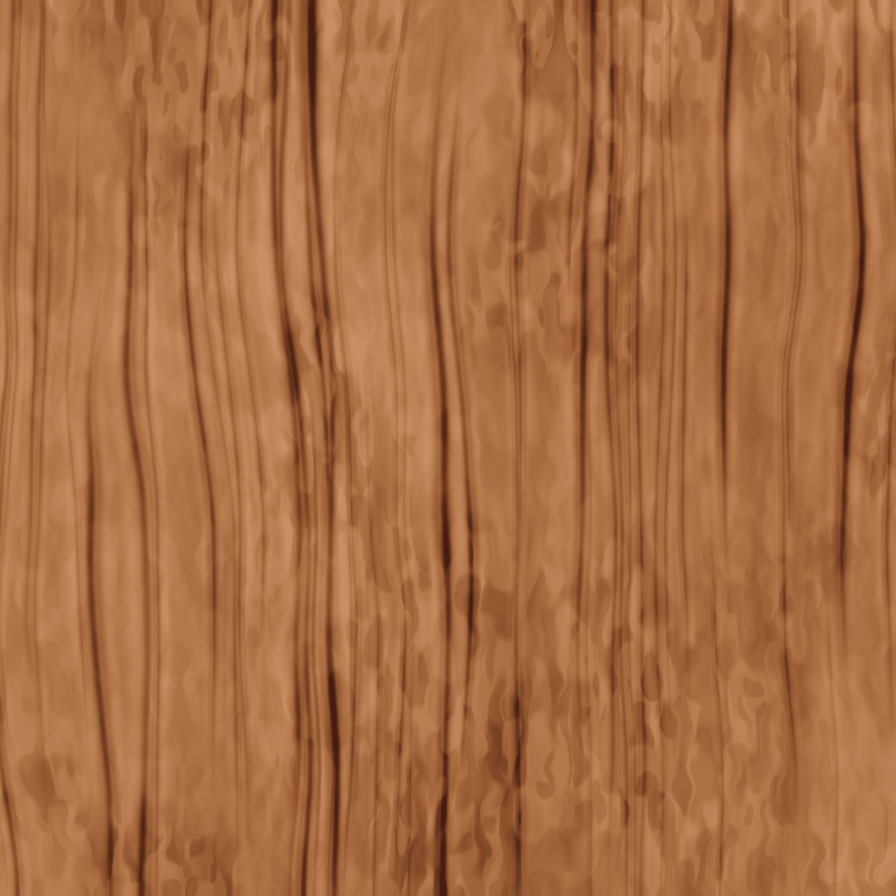
Give the GLSL for this texture, as a WebGL 2 fragment shader.

```glsl
#version 300 es
precision highp float;

uniform vec2 u_resolution;
out vec4 fragColor;

const int GRAIN_COUNT = 50;
const float BEND = 0.032;          // large sideways drift of the grain
const float KINK = 0.014;          // smaller, tighter bends
const float WOBBLE = 0.014;        // drift of each grain line on its own
const float THIN = 0.0022;         // half widths of weak and strong lines
const float THICK = 0.0056;
const float SHALLOW = 1.6;         // tone drop of weak and strong lines
const float DEEP = 5.0;
const float BASE_TONE = 5.2;
const float FLECK_DEPTH = 1.5;
const float BRUSH_DEPTH = 0.65;    // contrast of the small brushed shapes

// Tones from the deepest crack to the palest wood.
const vec3 WOOD[8] = vec3[8](
    vec3(0.27, 0.11, 0.06), vec3(0.35, 0.17, 0.09),
    vec3(0.45, 0.24, 0.14), vec3(0.55, 0.32, 0.17),
    vec3(0.62, 0.38, 0.22), vec3(0.68, 0.44, 0.27),
    vec3(0.73, 0.50, 0.33), vec3(0.78, 0.56, 0.39));

float hash(vec2 cell) {
    uvec2 q = uvec2(ivec2(cell)) * uvec2(1597334673u, 3812015801u);
    uint n = (q.x ^ q.y) * 1597334673u;
    n = (n ^ (n >> 15)) * 2246822519u;
    return float((n ^ (n >> 13)) >> 8) / 16777216.0;
}

float noise(vec2 p) {
    vec2 cell = floor(p);
    vec2 f = fract(p);
    f = f * f * (3.0 - 2.0 * f);
    float low = mix(hash(cell), hash(cell + vec2(1, 0)), f.x);
    float high = mix(hash(cell + vec2(0, 1)), hash(cell + vec2(1, 1)), f.x);
    return mix(low, high, f.y);
}

float signedNoise(vec2 p) {
    return noise(p) - 0.5;
}

float bell(float x) {
    return exp(-x * x);
}

vec3 woodColor(float tone) {
    vec3 color = WOOD[0];
    for (int i = 1; i < 8; i++) {
        color = mix(color, WOOD[i], clamp(tone - float(i - 1), 0.0, 1.0));
    }
    return color;
}

// Mottled surface: broad shades, streaks, brushed shapes and brown flecks.
float surfaceTone(vec2 p) {
    vec2 ripple = vec2(signedNoise(p * vec2(60, 42)), signedNoise(p * vec2(50, 30) + 40.0));
    vec2 q = p + ripple * vec2(0.011, 0.018);
    float tone = BASE_TONE;
    tone += 1.5 * signedNoise(p * vec2(5, 3) + 11.0);
    tone += 0.8 * signedNoise(p * vec2(14, 8) + 17.0);
    tone += 1.0 * signedNoise(q * vec2(46, 5) + 23.0);
    tone += 0.8 * signedNoise(q * vec2(120, 38) + 71.0);

    float patches = 0.65 * noise(p * vec2(6, 4) + 85.0) + 0.35 * noise(p * vec2(17, 8) + 92.0);
    float rough = smoothstep(0.36, 0.68, patches);
    float brush = smoothstep(0.38, 0.62, noise(q * vec2(74, 23) + 57.0)) - 0.5;
    tone += BRUSH_DEPTH * brush * mix(0.7, 1.2, rough);

    float flecks = smoothstep(0.5, 0.68, noise(q * vec2(66, 21) + 103.0));
    float smallFlecks = smoothstep(0.55, 0.75, noise(q * vec2(105, 34) + 117.0));
    return tone - FLECK_DEPTH * rough * max(flecks, 0.8 * smallFlecks);
}

// Grain lines: x is the strongest darkening, y the strongest pale rim.
vec2 grainLines(vec2 p) {
    vec2 result = vec2(0);
    for (int i = 0; i < GRAIN_COUNT; i++) {
        float id = float(i);
        float slot = (id + hash(vec2(id, 201))) / float(GRAIN_COUNT);
        float center = mix(-0.06, 1.06, slot) + 0.03 * sin(slot * 20.0 + 2.0);
        center += WOBBLE * signedNoise(vec2(id * 7.0, p.y * 3.0 + 300.0));

        float strength = pow(hash(vec2(id, 202)), 2.3);
        float reach = mix(0.2, 0.85, max(strength, hash(vec2(id, 203))));
        float along = abs(p.y - hash(vec2(id, 204))) / reach;
        float taper = 1.0 - smoothstep(0.55, 1.0, along);
        float pressure = taper * mix(0.5, 1.2, noise(vec2(id * 5.0, p.y * 5.0 + 400.0)));

        float width = mix(THIN, THICK, strength) * mix(0.6, 1.0, pressure);
        float offset = (p.x - center) / width;
        float side = hash(vec2(id, 205)) < 0.5 ? -1.0 : 1.0;
        float core = mix(SHALLOW, DEEP, strength) * bell(offset);
        float shade = mix(0.6, 1.8, strength) * bell((offset - side * 1.5) / 1.3);
        float rim = mix(0.5, 1.0, strength) * bell((abs(offset) - 3.0) / 1.3);
        result = max(result, pressure * vec2(max(core, shade), rim));
    }
    return result;
}

void main() {
    vec2 uv = gl_FragCoord.xy / u_resolution;

    // Shared bending keeps neighbouring lines roughly parallel.
    vec2 bent = uv;
    bent.x += BEND * signedNoise(uv * vec2(4, 2.6) + 130.0);
    bent.x += KINK * signedNoise(uv * vec2(9, 7) + 150.0);

    vec2 grain = grainLines(bent);
    float tone = surfaceTone(bent) + grain.y - grain.x;
    fragColor = vec4(woodColor(tone), 1.0);
}
```
